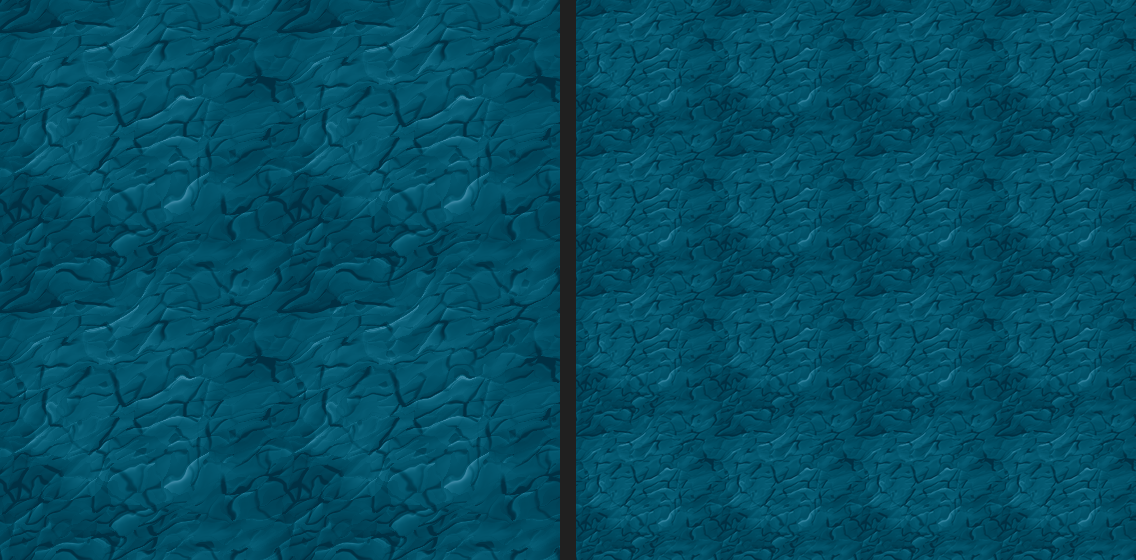
Left: one tile. Right: repeated 2 by 2.
Give the GLSL for this texture, as a WebGL 2 fragment shader.

```glsl
#version 300 es
precision highp float;

uniform vec2 u_resolution;
out vec4 fragColor;

float hash(vec2 p) {
    return fract(sin(dot(p, vec2(127.1, 311.7))) * 43758.5453);
}

vec2 hash2(vec2 p) {
    return vec2(hash(p), hash(p + 37.3));
}

// grid = columns, rows, and rows climbed per tile by the slanted lattice
vec2 toGrid(vec2 p, vec3 grid) {
    return vec2(p.x * grid.x, p.y * grid.y - p.x * grid.z);
}

vec2 wrapCell(vec2 c, vec3 grid) {
    float turn = floor((c.x + 0.5) / grid.x);
    return vec2(c.x - turn * grid.x, mod(c.y + turn * grid.z + 0.5, grid.y) - 0.5);
}

float noise(vec2 p, vec3 grid) {
    vec2 g = toGrid(p, grid), c = floor(g), f = g - c;
    f = f * f * (3.0 - 2.0 * f);
    vec2 e = vec2(1.0, 0.0);
    return mix(mix(hash(wrapCell(c, grid)), hash(wrapCell(c + e.xy, grid)), f.x),
               mix(hash(wrapCell(c + e.yx, grid)), hash(wrapCell(c + e.xx, grid)), f.x), f.y);
}

float fbm(vec2 p, vec3 grid) {
    float sum = 0.0, weight = 0.5;
    for (int i = 0; i < 4; i++) {
        sum += weight * noise(p, grid);
        grid *= 2.0;
        weight *= 0.5;
    }
    return sum / 0.9375;
}

// Slanted slabs: tilted faces, lit upper rims, shaded undersides, broken cracks
float slabs(vec2 p, vec3 grid, float seed, float crackWidth) {
    vec2 g = toGrid(p, grid), base = floor(g);
    vec2 nearest = vec2(9.0), home = base;
    for (int y = -1; y <= 1; y++)
    for (int x = -1; x <= 1; x++) {
        vec2 c = base + vec2(x, y);
        vec2 r = c + 0.05 + 0.9 * hash2(wrapCell(c, grid) + seed) - g;
        if (dot(r, r) < dot(nearest, nearest)) { nearest = r; home = c; }
    }
    vec2 homeId = wrapCell(home, grid) + seed, normal = vec2(0.0, 1.0);
    float edge = 9.0, edgeId = 0.0;
    for (int y = -2; y <= 2; y++)
    for (int x = -2; x <= 2; x++) {
        vec2 c = home + vec2(x, y);
        if (x == 0 && y == 0) continue;
        vec2 id = wrapCell(c, grid) + seed;
        vec2 r = c + 0.05 + 0.9 * hash2(id) - g;
        vec2 n = normalize(r - nearest);
        float d = dot(0.5 * (r + nearest), n);
        if (d < edge) { edge = d; normal = n; edgeId = hash(homeId + id); }
    }
    float aa = 2.0 * grid.y / u_resolution.y;
    float patchy = noise(p + seed * 0.13, vec3(8.0, 10.0, 3.0));
    float crack = smoothstep(0.15, 0.75, edgeId) * smoothstep(0.3, 0.65, patchy);
    float rim = smoothstep(0.35, 0.8, fract(edgeId * 7.0)) * smoothstep(0.75, 0.35, patchy);
    float width = crackWidth * grid.y * crack;
    float inside = max(edge - width, 0.0);
    float lit = dot(normal, vec2(-0.35, 0.94));
    float glint = 3.4 * exp(-inside * 22.0) + 1.7 * exp(-inside * 6.0);
    float shade = 1.6 * exp(-inside * 6.0);
    float tilt = dot(nearest, hash2(homeId + 5.7) - vec2(0.5, 0.9));
    float tone = 0.8 * (hash(homeId + 2.1) - 0.5) - 0.9 * tilt;
    tone += smoothstep(0.0, aa, inside)
          * (lit > 0.0 ? lit * glint * max(rim, 0.45 * crack) : lit * shade * max(rim, crack));
    return tone - 3.6 * crack * (1.0 - smoothstep(width * 0.3, width + aa, edge));
}

// Sparse angular pits with a pale lower lip
float pits(vec2 p) {
    vec3 grid = vec3(9.0, 9.0, 3.0);
    vec2 g = toGrid(p, grid), c = floor(g), id = wrapCell(c, grid) + 61.0;
    vec2 r = g - c - 0.35 - 0.3 * hash2(id);
    float a = 6.2832 * hash(id + 3.0);
    vec2 q = abs(mat2(cos(a), sin(a), -sin(a), cos(a)) * r);
    float d = mix(length(q), q.x + q.y, 0.6) - 0.1 - 0.12 * hash(id + 8.0);
    float hole = 1.0 - smoothstep(-0.03, 0.02, d);
    float lip = exp(-pow(d / 0.05, 2.0)) * smoothstep(0.0, 0.15, -r.y);
    return step(0.68, hash(id + 13.0)) * (1.2 * lip - hole * (1.3 + 5.0 * r.y));
}

void main() {
    // Two identical tiles each way
    vec2 p = 2.0 * gl_FragCoord.xy / u_resolution;

    // Bend the straight breaks
    vec3 bend = vec3(5.0, 6.0, 2.0);
    vec2 w = p + 0.13 * (vec2(fbm(p, bend), fbm(p + vec2(0.37, 0.61), bend)) - 0.5);

    // Layers from broad slabs down to chips
    float tone = 0.85 * slabs(w, vec3(4.0, 7.0, 2.0), 11.0, 0.005);
    tone += 0.8 * slabs(w + 0.03, vec3(7.0, 12.0, 4.0), 29.0, 0.004);
    tone += 0.55 * slabs(w, vec3(12.0, 21.0, 8.0), 47.0, 0.003);
    tone += 0.9 * pits(w);

    // Brushed mottling along the slant
    tone += 2.4 * (fbm(w, vec3(3.0, 4.0, 1.0)) - 0.5);
    tone += 1.8 * (fbm(w + 0.21, vec3(10.0, 24.0, 9.0)) - 0.5);
    tone = clamp(1.25 * tone - 0.1, -3.5, 3.8);

    float glow = max(tone, 0.0);
    vec3 teal = vec3(0.01, 0.33, 0.42) + tone * vec3(0.012, 0.04, 0.045);
    teal += glow * glow * vec3(0.012, 0.003, 0.003);
    fragColor = vec4(clamp(teal, 0.0, 1.0), 1.0);
}
```
